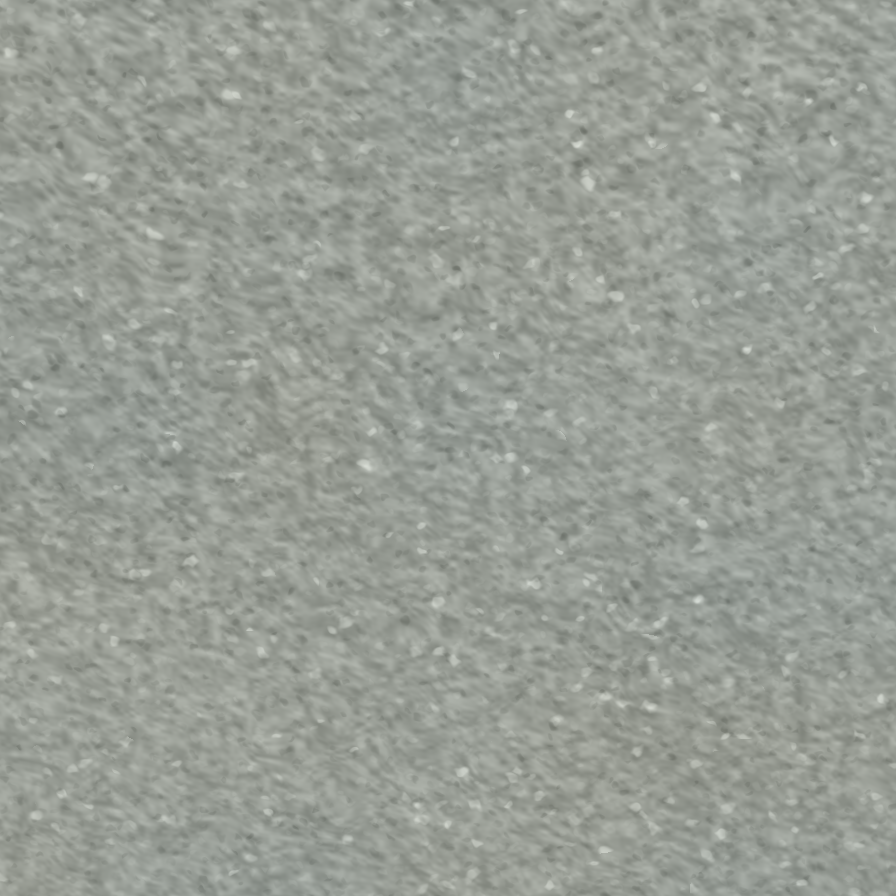
This texture is drawn by a Shadertoy shader. Its source:

```glsl
// Grey-green speckled flooring with soft, mostly horizontal light and dark flecks.

float hash(vec2 p) {
    return fract(sin(dot(p, vec2(127.1, 311.7))) * 43758.5453);
}

float noise(vec2 p) {
    vec2 cell = floor(p), f = fract(p);
    f = f * f * (3.0 - 2.0 * f);
    float low = mix(hash(cell), hash(cell + vec2(1, 0)), f.x);
    float high = mix(hash(cell + vec2(0, 1)), hash(cell + vec2(1, 1)), f.x);
    return mix(low, high, f.y);
}

// Soft tilted chips, at most one per cell; share is the part of cells filled.
float flecks(vec2 p, float share, float seed) {
    p += 0.28 * vec2(noise(p * 3.0 + seed), noise(p * 3.0 + seed + 40.0));
    vec2 home = floor(p);
    float cover = 0.0;
    for (int y = -1; y <= 1; y++) {
        for (int x = -1; x <= 1; x++) {
            vec2 cell = home + vec2(x, y);
            vec2 id = cell + seed;
            vec2 centre = cell + vec2(hash(id + 3.1), hash(id + 7.7));
            float tilt = 1.3 * (hash(id + 11.3) - 0.6);
            float c = cos(tilt), s = sin(tilt);
            vec2 d = mat2(c, -s, s, c) * (p - centre);
            vec2 radii = vec2(0.42, 0.25) * mix(0.6, 1.15, hash(id + 17.9));
            float chip = 1.0 - smoothstep(0.45, 1.25, length(d / radii));
            chip *= mix(0.45, 1.0, hash(id + 23.5)) * step(hash(id), share);
            cover = max(cover, chip);
        }
    }
    return cover;
}

void mainImage(out vec4 fragColor, in vec2 fragCoord) {
    vec2 uv = fragCoord / iResolution.xy;

    // Grains grow slightly toward the top
    vec2 p = vec2(uv.x - 0.5, uv.y - 0.1 * uv.y * uv.y);
    p.x *= 1.06 - 0.14 * uv.y;

    // Fine mottled ground with a gently wandering grain
    vec2 q = p + 0.012 * vec2(noise(p * 23.0), noise(p * 23.0 + 60.0));
    q.y += 0.22 * q.x;
    float grain = 0.14 * (noise(q * vec2(82, 135)) - 0.5);
    grain += 0.075 * (noise(q * vec2(150, 240) + 31.0) - 0.5);

    // Light, dark and rare bright chips, the bright ones in loose clusters
    float cluster = noise(p * 9.0 + 5.0);
    grain += 0.050 * flecks(p * 62.0, 0.45, 13.0);
    grain -= 0.070 * flecks(p * 64.0, 0.42, 71.0);
    grain += 0.150 * flecks(p * 50.0, 0.06 + 0.24 * cluster * cluster, 137.0);

    // Broad unevenness and final tint
    float tone = 0.595 + 0.022 * (noise(p * 4.0 + 90.0) - 0.5);
    tone += grain * mix(0.9, 1.1, uv.y);
    float warmth = 0.012 * (noise(p * 6.0 + 20.0) - 0.5);
    fragColor = vec4(vec3(tone) + vec3(warmth, 0.02, -0.01 - warmth), 1.0);
}
```
